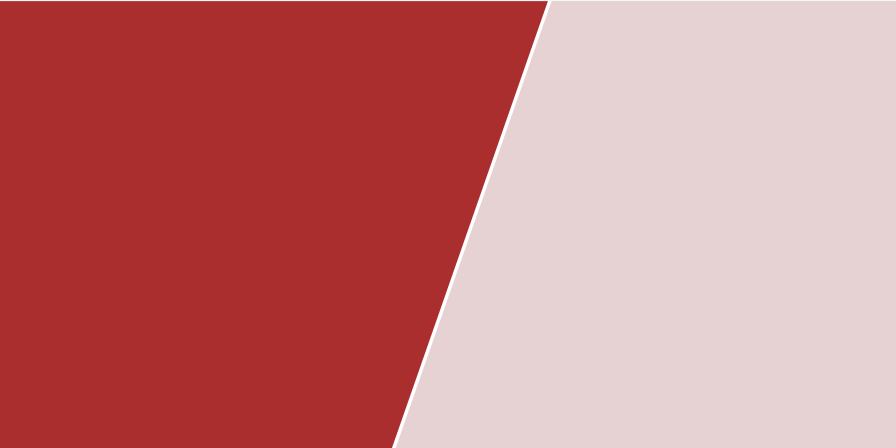
A Shadertoy shader for this background:

```glsl
// Two flat fields, deep red and pale rose, split by a slanted white seam.
// A signed distance to the slanted line colours both sides and the seam;
// a hairline of white runs along the top edge.

// Coverage of the region where the distance d is negative
float coverage(float d, float pixel) {
    return clamp(0.5 - d / pixel, 0.0, 1.0);
}

void mainImage(out vec4 fragColor, in vec2 fragCoord) {
    // Canvas units: height is 1, origin at the lower left
    float pixel = 1.0 / iResolution.y;
    vec2 p = fragCoord * pixel;

    // Signed distance to the slanted line, positive on its right
    float seam = dot(p - vec2(0.879, 0.0), normalize(vec2(1.0, -0.349)));

    // Red field on the left, rose field on the right
    vec3 red = vec3(0.665, 0.18, 0.18);
    vec3 rose = vec3(0.903, 0.823, 0.827);
    vec3 color = mix(rose, red, coverage(seam, pixel));

    // White seam and top hairline
    color = mix(color, vec3(1.0), coverage(abs(seam) - 0.0039, pixel));
    color = mix(color, vec3(0.96), coverage(0.9975 - p.y, pixel));

    fragColor = vec4(color, 1.0);
}
```
